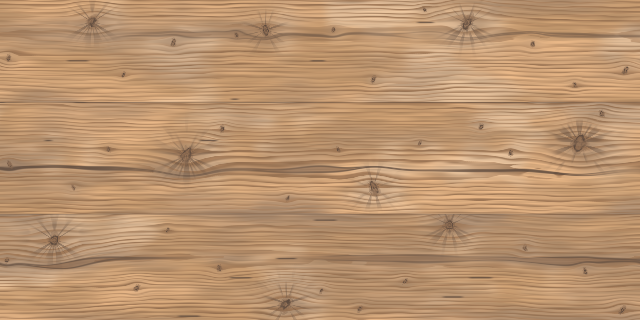
Reproduce this texture procedurally as a WebGL 2 fragment shader.

```glsl
#version 300 es
precision highp float;
uniform vec2 u_resolution;
out vec4 fragColor;
// Layout, in canvas heights; vec3 values run from the bottom plank up
const float PLANK_HEIGHT = 0.349;
const float PLANK_SHIFT = 0.018;
const float CANVAS_WIDTH = 2.0;
const vec3 PITH_HEIGHT = vec3(0.205, 0.148, 0.216);
const vec3 STREAK_STRENGTH = vec3(0.8, 1.0, 0.55);
const float RINGS_PER_UNIT = 80.0;
const int KNOTS = 13;
const float SMALL_KNOT = 0.013;
const float LARGE_KNOT = 0.034;
const vec2 TICK_CELL = vec2(0.25, 0.06);
const float TICK_CHANCE = 0.07;
const float SOFT = 0.0025;
// Colours
const vec3 EARLY_WOOD = vec3(0.87, 0.685, 0.505);
const vec3 MID_WOOD = vec3(0.775, 0.605, 0.435);
const vec3 PALE_WOOD = vec3(0.89, 0.755, 0.615);
const vec3 LATE_WOOD = vec3(0.61, 0.455, 0.325);
const vec3 GREY_WOOD = vec3(0.64, 0.525, 0.425);
const vec3 KNOT_WOOD = vec3(0.54, 0.41, 0.31);
const vec3 DARK_WOOD = vec3(0.35, 0.28, 0.235);

float hash(vec2 p) {
    vec3 q = fract(p.xyx * 0.1031);
    q += dot(q, q.yzx + 33.33);
    return fract((q.x + q.y) * q.z);
}
float noise(vec2 p) {
    vec2 i = floor(p), f = fract(p);
    f = f * f * (3.0 - 2.0 * f);
    return mix(mix(hash(i), hash(i + vec2(1, 0)), f.x),
               mix(hash(i + vec2(0, 1)), hash(i + vec2(1, 1)), f.x), f.y);
}
float fbm(vec2 p) {
    return 0.55 * noise(p) + 0.28 * noise(p * 2.1 + 17.0) + 0.17 * noise(p * 4.3 + 39.0);
}
// Soft-edged band: 1 where |d| is below the half width
float band(float d, float halfWidth, float blur) {
    return 1.0 - smoothstep(halfWidth - blur, halfWidth + blur, abs(d));
}

void main() {
    vec2 p = gl_FragCoord.xy / u_resolution.y;
    float row = clamp(floor((p.y + PLANK_SHIFT) / PLANK_HEIGHT), 0.0, 2.0);
    int plank = int(row);
    float v = p.y + PLANK_SHIFT - row * PLANK_HEIGHT;
    vec2 q = vec2(p.x, v) + row * vec2(13.0, 7.0);

    // Knots: push the grain aside, shade it and crack it in a fan
    float bend = 0.0, halo = 0.0, glow = 0.0, fan = 0.0, knot = 0.0, core = 0.0;
    for (int i = 0; i < KNOTS; i++) {
        vec2 id = vec2(float(i) + 3.0, row * 19.0 + 5.0);
        float place = (float(i) + 0.1 + 0.8 * hash(id)) / float(KNOTS);
        vec2 d = vec2(p.x - place * CANVAS_WIDTH, v - mix(0.03, 0.32, hash(id + 41.0)));
        d.x -= CANVAS_WIDTH * round(d.x / CANVAS_WIDTH);
        float large = (i + plank * 2) % 4 == 1 ? 1.0 : 0.0;
        float size = mix(SMALL_KNOT, LARGE_KNOT, large) * mix(0.7, 1.2, hash(id + 73.0));
        vec2 reach = d / (size * vec2(2.5, 2.0));
        float pull = exp(-dot(reach, reach));
        bend += pull * (0.7 * d.y + 0.5 * size * (hash(id + 97.0) - 0.5));
        halo += pull * mix(0.5, 1.0, large);
        vec2 side = (d - vec2(size * 2.4, 0.0)) / (size * vec2(1.6, 3.2));
        glow += large * exp(-dot(side, side));
        float spoke = noise(vec2(atan(d.y, abs(d.x)) * 9.0, id.x + length(d) * 20.0));
        fan += large * pull * smoothstep(0.5, 0.85, spoke);
        d.x += d.y * (hash(id + 59.0) - 0.5);
        float e = length(d / vec2(0.7, 1.0)) / size + 0.9 * (fbm(d / size * 2.0 + id) - 0.5);
        float body = 1.0 - smoothstep(0.4, 1.1, e);
        knot = max(knot, body);
        core = max(core, body * (0.5 + 0.5 * cos(e * 13.0)) * noise(d / size * 3.0 + id));
    }

    // Growth rings: long nested ellipses around a wandering pith
    float wander = 0.024 * (noise(vec2(q.x * 1.6, row)) - 0.5)
                 + 0.008 * (noise(vec2(q.x * 7.0, row + 9.0)) - 0.5);
    float y = v - PITH_HEIGHT[plank] - wander - bend;
    float depth = 0.05 * noise(vec2(q.x * 1.9, row + 31.0));
    float ring = length(vec2(y, depth)) * RINGS_PER_UNIT
               + 1.2 * noise(vec2(q.x * 1.2, y * 26.0 + row * 11.0))
               + 0.4 * noise(vec2(q.x * 16.0, y * 90.0));
    float blur = clamp(fwidth(ring), 0.04, 0.5), phase = fract(ring);
    float late = smoothstep(0.3, 0.85, phase) * (1.0 - smoothstep(1.0 - blur, 1.0, phase));
    late *= 0.4 + 0.6 * hash(vec2(floor(ring), row + 3.0));
    late *= 0.5 + 0.9 * noise(vec2(q.x * 4.0, y * 40.0)) + 0.4 * min(halo, 1.0);

    // Broad tone, weathering, then rings and fibres
    float edge = min(v, PLANK_HEIGHT - v), streak = STREAK_STRENGTH[plank];
    vec3 colour = mix(EARLY_WOOD, MID_WOOD, smoothstep(0.32, 0.62, fbm(q * vec2(2.4, 8.0))));
    colour = mix(colour, PALE_WOOD, 0.85 * smoothstep(0.5, 0.72, fbm(q * vec2(3.5, 6.0) + 50.0)));
    colour = mix(colour, PALE_WOOD, 0.7 * min(glow, 1.0));
    float grey = 0.7 * exp(-edge * 30.0) + 0.7 * streak * exp(-abs(y) * 35.0) + 0.35;
    grey *= smoothstep(0.35, 0.7, fbm(q * vec2(2.6, 9.0) + 80.0));
    colour = mix(colour, GREY_WOOD, min(grey + 0.4 * min(halo, 1.0), 0.9));
    colour = mix(colour, LATE_WOOD, clamp(late, 0.0, 0.9));
    colour *= 1.0 + 0.15 * (noise(vec2(q.x * 12.0, y * 230.0)) - 0.5);

    // Split pith: brown lenses with dark rims
    float swell = noise(vec2(q.x * 4.5, row + 60.0));
    float lens = 0.001 + 0.018 * swell * swell * swell;
    float off = y + 0.008 * (noise(vec2(q.x * 9.0, row + 77.0)) - 0.5);
    streak *= smoothstep(0.12, 0.55, noise(vec2(q.x * 2.6, row + 88.0)));
    float rim = 0.001 + 0.003 * noise(vec2(q.x * 6.0, row + 95.0));
    colour = mix(colour, KNOT_WOOD, 0.7 * streak * band(off, lens, SOFT));
    colour = mix(colour, DARK_WOOD, 0.75 * streak * band(abs(off) - lens, rim, SOFT));

    // Knot bodies and their cracks
    colour = mix(colour, DARK_WOOD, 0.5 * min(fan, 1.0));
    colour = mix(colour, KNOT_WOOD, 0.75 * knot);
    colour = mix(colour, DARK_WOOD, min(1.2 * core, 0.9));

    // Scattered short resin ticks
    vec2 grid = q / TICK_CELL;
    grid.x += hash(vec2(floor(grid.y), 8.0));
    vec2 cell = floor(grid), t = (fract(grid) - 0.5) * TICK_CELL;
    float tick = band(t.x, mix(0.01, 0.035, hash(cell + 37.0)), 0.01) * band(t.y, 0.002, SOFT);
    colour = mix(colour, DARK_WOOD, 0.8 * tick * step(hash(cell + 11.0), TICK_CHANCE));

    // Seams between planks
    colour = mix(colour, DARK_WOOD, band(edge, 0.001, SOFT) * (0.3 + 0.5 * noise(vec2(p.x * 8.0, row))));
    fragColor = vec4(colour, 1.0);
}
```
